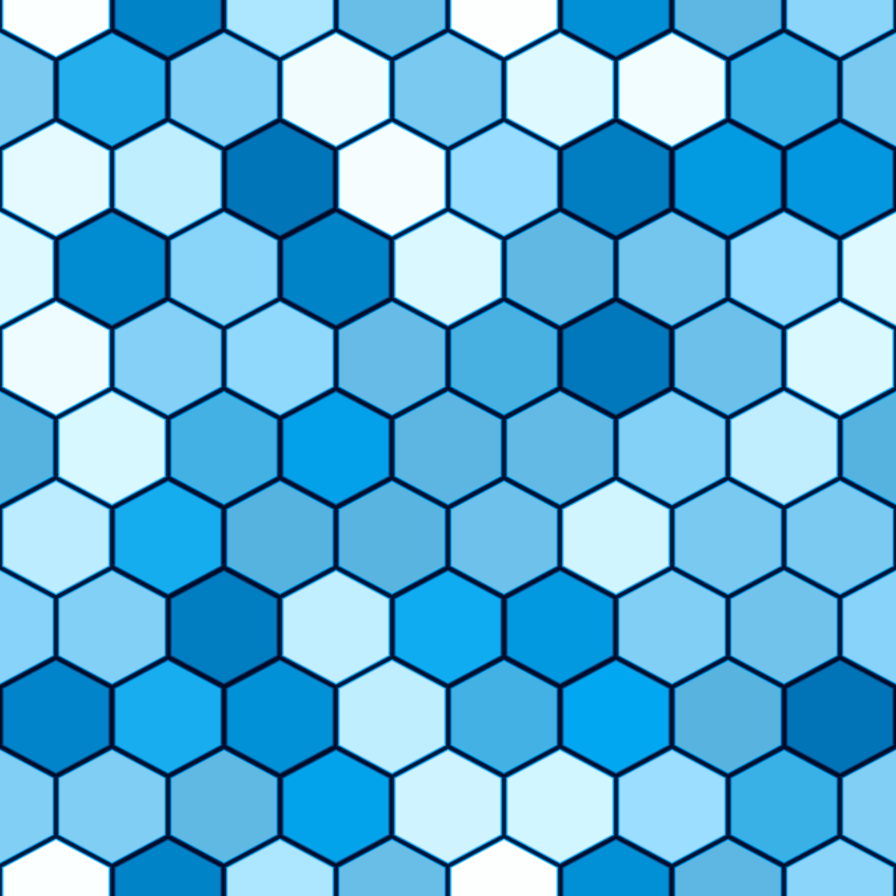
Reproduce this pattern procedurally as a Shadertoy shader.

```glsl
// Seamless honeycomb of 8 by 10 slightly squashed hexagons in mixed blues.
// Each cell hashes its wrapped index to a tone; the borders lower that tone,
// so one colour ramp paints the cells, their blue rims and the navy lines.

const vec2 GRID = vec2(8.0, 10.0);       // cells across, rows up (even)
const vec2 HEX_SCALE = vec2(1.0, 0.8660254); // row units to regular hexagons
const float LINE_HALF = 0.025;           // border half width, in cell widths
const float LINE_SOFT = 0.018;           // fade on either side of it
const float LINE_TONE = 0.12;            // tone left at the border centre
const float DARKEST_CELL = 0.32;

// Integer hash to 0..1
float hash(ivec2 cell) {
    uint h = uint(cell.x) * 1597334677u ^ uint(cell.y) * 3812015801u;
    h = (h ^ (h >> 16)) * 2246822519u;
    h = (h ^ (h >> 13)) * 3266489917u;
    return float((h ^ (h >> 16)) & 0xffffu) / 65535.0;
}

// Evenly spaced ramp: navy, blues, pale cyan, white
vec3 blueRamp(float tone) {
    const vec3 stops[10] = vec3[10](
        vec3(0.00, 0.00, 0.09), vec3(0.00, 0.10, 0.25),
        vec3(0.00, 0.27, 0.50), vec3(0.00, 0.45, 0.71),
        vec3(0.01, 0.67, 0.96), vec3(0.34, 0.70, 0.87),
        vec3(0.45, 0.77, 0.93), vec3(0.58, 0.86, 1.00),
        vec3(0.84, 0.97, 1.00), vec3(1.00, 1.00, 1.00));
    float x = clamp(tone, 0.0, 1.0) * 9.0;
    int i = min(int(x), 8);
    return mix(stops[i], stops[i + 1], x - float(i));
}

// Nearest centre of the two interleaved row lattices
vec2 hexCentre(vec2 p) {
    vec2 even = vec2(floor(p.x) + 0.5, 2.0 * floor(p.y * 0.5 + 0.5));
    vec2 odd = vec2(floor(p.x + 0.5), 2.0 * floor(p.y * 0.5) + 1.0);
    vec2 a = (p - even) * HEX_SCALE;
    vec2 b = (p - odd) * HEX_SCALE;
    return dot(a, a) < dot(b, b) ? even : odd;
}

// Distance inward from the border of a hexagon one unit wide
float hexEdge(vec2 d) {
    d = abs(d);
    return 0.5 - max(d.x, dot(d, vec2(0.5, 0.8660254)));
}

// Random tone of a cell, wrapped at the canvas edges
float cellTone(vec2 centre) {
    ivec2 period = ivec2(GRID * vec2(2.0, 1.0));
    ivec2 cell = ivec2(floor(centre * vec2(2.0, 1.0) + 0.5));
    return mix(DARKEST_CELL, 1.0, hash((cell + period) % period));
}

void mainImage(out vec4 fragColor, in vec2 fragCoord) {
    vec2 p = fragCoord / iResolution.xy * GRID;
    vec2 centre = hexCentre(p);

    // Border fade, never sharper than a pixel
    float edge = hexEdge((p - centre) * HEX_SCALE);
    float soft = max(LINE_SOFT, GRID.x / iResolution.x);
    float fill = smoothstep(LINE_HALF - soft, LINE_HALF + soft, edge);

    float tone = cellTone(centre) * mix(LINE_TONE, 1.0, fill);
    fragColor = vec4(blueRamp(tone), 1.0);
}
```
